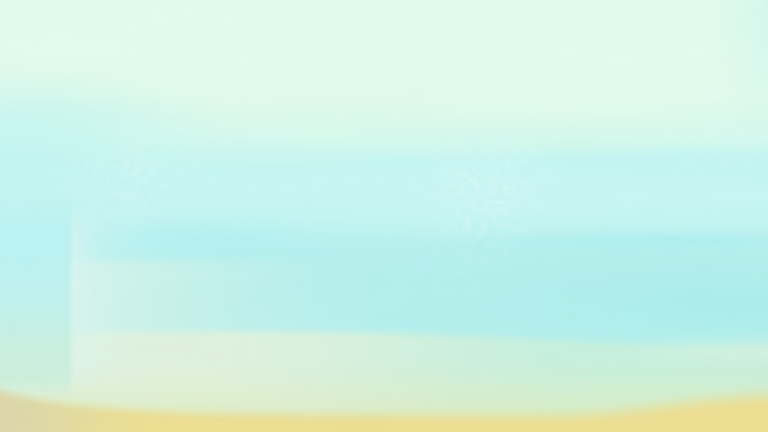
A Shadertoy shader for this background:

```glsl
// A hazy painted seashore: pale green sky, layered cyan water, cream shallows and a sand rim.
// Soft horizontal washes are blended from top to bottom, with edges bent by gradient noise,
// then a vertical seam of light at the left and speckled patches of spray are laid over.

vec2 hashGradient(vec2 cell) {
    vec2 h = vec2(dot(cell, vec2(127.1, 311.7)), dot(cell, vec2(269.5, 183.3)));
    return 2.0 * fract(sin(h) * 43758.5) - 1.0;
}

float gradientNoise(vec2 p) {
    vec2 i = floor(p), f = p - i;
    vec2 u = f * f * f * (f * (f * 6.0 - 15.0) + 10.0);
    float low = mix(dot(hashGradient(i), f),
                    dot(hashGradient(i + vec2(1, 0)), f - vec2(1, 0)), u.x);
    float high = mix(dot(hashGradient(i + vec2(0, 1)), f - vec2(0, 1)),
                     dot(hashGradient(i + vec2(1, 1)), f - vec2(1, 1)), u.x);
    return mix(low, high, u.y);
}

float fbm(vec2 p) {
    float sum = 0.0, amplitude = 0.5;
    for (int i = 0; i < 4; i++) {
        sum += amplitude * gradientNoise(p);
        p = p * 2.03 + 17.3;
        amplitude *= 0.5;
    }
    return sum;
}

// 1 below the edge, 0 above it
float below(float y, float edge, float softness) {
    return 1.0 - smoothstep(edge - softness, edge + softness, y);
}

float blob(vec2 p, vec2 center, vec2 radius) {
    vec2 d = (p - center) / radius;
    return exp(-dot(d, d));
}

void mainImage(out vec4 fragColor, in vec2 fragCoord) {
    vec2 uv = fragCoord / iResolution.xy;
    float x = uv.x, y = uv.y;
    float brush = fbm(vec2(x * 3.0, y * 14.0));

    // Sky: pale green, sinking into aqua, sooner at the left edge
    vec3 color = vec3(0.885, 0.98, 0.917);
    float leftSide = 1.0 - smoothstep(0.0, 0.32, x);
    color = mix(color, vec3(0.81, 0.97, 0.93),
                below(y + 0.03 * brush, 0.71 + 0.06 * leftSide, 0.10));
    color = mix(color, vec3(0.76, 0.955, 0.945), 0.7 * leftSide * below(y, 0.77, 0.10));
    color = mix(color, vec3(0.80, 0.965, 0.94), 0.7 * blob(uv, vec2(1.02, 0.95), vec2(0.06, 0.2)));

    // Upper water, with a clearer edge at the right
    float waterEdge = 0.64 + 0.015 * smoothstep(0.4, 1.0, x) + 0.015 * brush;
    color = mix(color, vec3(0.765, 0.957, 0.945), below(y, waterEdge, mix(0.06, 0.025, smoothstep(0.3, 0.6, x))));
    color = mix(color, vec3(0.79, 0.96, 0.95), 0.7 * blob(uv, vec2(0.55, 0.555), vec2(0.5, 0.045)));

    // Deeper water and its two dark strokes
    color = mix(color, vec3(0.71, 0.935, 0.925), below(y, 0.465 - 0.02 * x + 0.02 * brush, 0.055));
    color = mix(color, vec3(0.695, 0.94, 0.945), 0.8 * blob(uv, vec2(0.22, 0.445), vec2(0.17, 0.04)));
    color = mix(color, vec3(0.67, 0.93, 0.935), 0.7 * blob(uv, vec2(0.86, 0.44), vec2(0.24, 0.02)));
    color = mix(color, vec3(0.655, 0.925, 0.91), 0.7 * blob(uv, vec2(0.95, 0.29), vec2(0.28, 0.09)));

    // Pale film over the water at the left
    float film = below(y, 0.393 + 0.02 * x, 0.018) * (1.0 - smoothstep(0.10, 0.5, x));
    color = mix(color, vec3(0.82, 0.945, 0.905), 0.75 * film);

    // Cream shallows, greener to the right
    vec3 shallows = mix(vec3(0.885, 0.945, 0.86), vec3(0.77, 0.935, 0.86), smoothstep(0.25, 0.85, x));
    float shallowEdge = 0.232 - 0.034 * smoothstep(0.4, 1.0, x);
    color = mix(color, shallows, 0.9 * below(y, shallowEdge, 0.016));
    color = mix(color, vec3(0.86, 0.95, 0.88), 0.6 * blob(uv, vec2(1.0, 0.185), vec2(0.16, 0.03)));
    color = mix(color, vec3(0.87, 0.92, 0.75), 0.65 * below(y, 0.09 + 0.03 * x, 0.07));

    // Aqua strip left of the seam, and the light spilling to its right
    float seam = smoothstep(0.087, 0.099, x + 0.003 * brush);
    float seamHeight = below(y, 0.49, 0.04) * smoothstep(0.07, 0.2, y);
    vec3 strip = mix(vec3(0.79, 0.93, 0.86), vec3(0.735, 0.945, 0.945), smoothstep(0.1, 0.4, y));
    color = mix(color, strip, 0.9 * (1.0 - seam) * below(y, 0.52, 0.06) * smoothstep(0.06, 0.14, y));
    color = mix(color, vec3(0.86, 0.96, 0.94),
                0.75 * seam * seamHeight * exp(-max(x - 0.095, 0.0) * 20.0));

    // Sand rim, rising at both ends
    float sandEdge = 0.038 + 0.058 * exp(-x * 9.0) + 0.046 * smoothstep(0.72, 1.02, x);
    vec3 sand = mix(vec3(0.86, 0.845, 0.67), vec3(0.925, 0.87, 0.575), smoothstep(0.0, 0.2, x));
    color = mix(color, sand, below(y, sandEdge, 0.016 + 0.012 * x));

    // Spray: fine speckles gathered in three patches
    float patches = blob(uv, vec2(0.63, 0.56), vec2(0.06, 0.12))
                  + 0.7 * blob(uv, vec2(0.18, 0.60), vec2(0.06, 0.11))
                  + 0.6 * blob(uv, vec2(0.94, 0.78), vec2(0.08, 0.14));
    float speckle = smoothstep(-0.15, 0.3, fbm(uv * vec2(96.0, 54.0)) + 0.5 * fbm(uv * vec2(21.0, 12.0)));
    color = mix(color, vec3(0.87, 0.975, 0.96), 0.6 * patches * speckle);

    // Faint brush grain
    color += 0.012 * brush + 0.006 * fbm(uv * vec2(30.0, 12.0));
    fragColor = vec4(clamp(color, 0.0, 1.0), 1.0);
}
```
